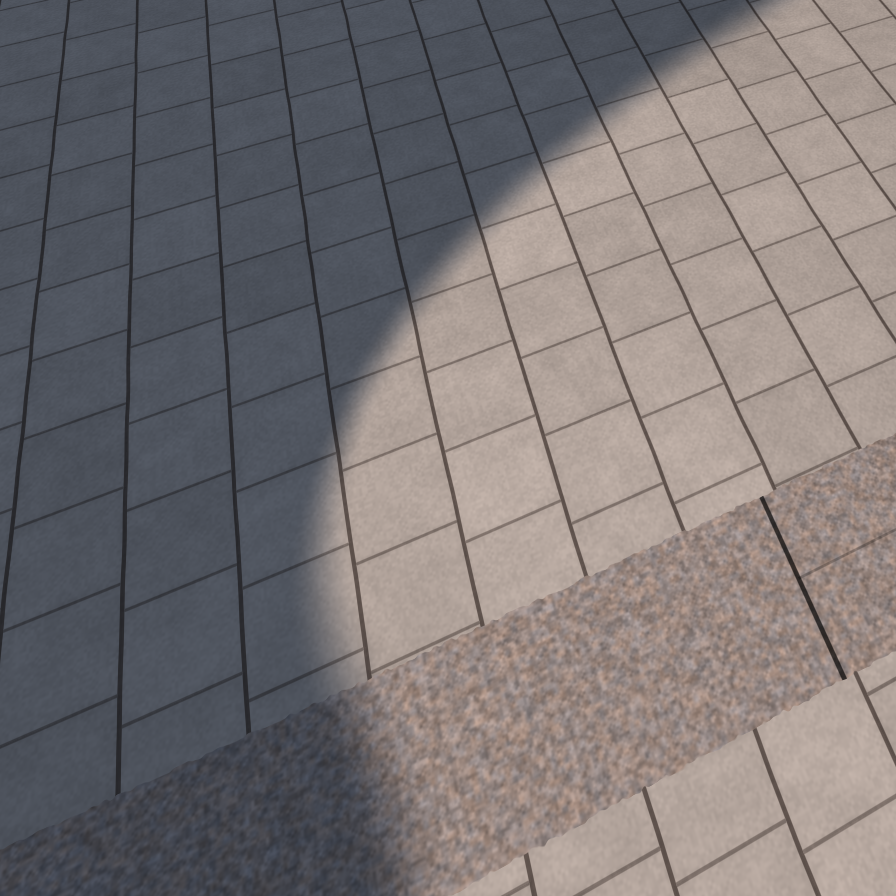
A Shadertoy shader for this texture:

```glsl
// Quarter-bond stone paving in perspective, crossed by a granite band and a soft curved shadow.

// Perspective: canvas (x, y, 1) to paving units, one unit per slab
const vec3 ACROSS = vec3(13.039, -1.412, 0.406);
const vec3 ALONG = vec3(-6.048, 12.979, -0.659);
const vec3 DEPTH = vec3(-0.017, -1.085, 2.085);

// Layout in paving units
const float BOND_STEP = 0.25;
const float BOND_PHASE = 0.22;
const float LONG_JOINT = 0.019;
const float CROSS_JOINT = 0.015;
const float BAND_BOTTOM = -1.78;
const float BAND_JOINT_U = 6.84;
const float BAND_SEAM_V = -0.86;
const float LOWER_SHIFT = 0.05;

// Colours and wear
const vec3 SLAB = vec3(0.705, 0.648, 0.615);
const vec3 GRANITE = vec3(0.595, 0.530, 0.505);
const vec3 SHADOW_TINT = vec3(0.435, 0.505, 0.595);
const vec3 JOINT_TINT = vec3(0.54, 0.51, 0.50);
const float SLAB_VARIATION = 0.07;
const float BLOTCH = 0.11;
const float SLAB_GRAIN = 0.08;
const float GRANITE_GRAIN = 0.50;

// Shadow outline in canvas units
const float SHADOW_WAIST_Y = 0.375;
const float SHADOW_WAIST_X = 0.359;
const float SHADOW_CURVE = 1.30;
const float SHADOW_FOOT = 0.098;

float hash(vec2 p) {
    return fract(sin(dot(p, vec2(127.1, 311.7))) * 43758.55);
}

float noise(vec2 p) {
    vec2 i = floor(p), f = fract(p);
    f = f * f * (3.0 - 2.0 * f);
    return mix(mix(hash(i), hash(i + vec2(1, 0)), f.x),
               mix(hash(i + vec2(0, 1)), hash(i + vec2(1, 1)), f.x), f.y);
}

float fbm(vec2 p) {
    float sum = 0.0, gain = 0.5;
    for (int i = 0; i < 4; i++) {
        sum += gain * noise(p);
        p = p * 2.03 + 17.3;
        gain *= 0.5;
    }
    return sum / 0.9375;
}

float line(float d, float halfWidth, float aa) {
    return 1.0 - smoothstep(halfWidth - aa, halfWidth + aa, abs(d));
}

float nearestInteger(float x) {
    return fract(x + 0.5) - 0.5;
}

// Slabs shift by a quarter of their length from one column to the next
vec3 slabs(vec2 st, vec2 aa) {
    st.x += 0.012 * (noise(st * 2.3) - 0.5);
    float column = floor(st.x);
    float row = st.y + BOND_STEP * column + BOND_PHASE;
    row += 0.05 * (hash(vec2(column, 4.0)) - 0.5);
    float tone = hash(vec2(column, floor(row))) - 0.5;

    float dLong = nearestInteger(st.x), dCross = nearestInteger(row);
    float joint = max(line(dLong, LONG_JOINT, aa.x),
                      0.62 * line(dCross, CROSS_JOINT, aa.y));
    float edgeDirt = exp(-28.0 * min(abs(dLong), abs(dCross)));

    float shade = 1.0 + SLAB_VARIATION * tone - 0.05 * edgeDirt;
    shade += BLOTCH * (fbm(st * 4.0 + tone * 30.0) - 0.5);
    shade += SLAB_GRAIN * (noise(st * vec2(38.0, 34.0)) - 0.5);
    return SLAB * shade * mix(vec3(1.0), JOINT_TINT, joint);
}

// Speckled granite with one open joint and a faint seam to its right
vec3 granite(vec2 st, vec2 aa) {
    float speckle = 0.6 * noise(st * 23.0) + 0.4 * noise(st * 43.0 + 9.0) - 0.5;
    float warmth = noise(st * 19.0 + 40.0) - 0.5;
    vec3 color = GRANITE * (1.0 + GRANITE_GRAIN * speckle);
    color *= 1.0 + warmth * vec3(0.10, 0.0, -0.10);
    float seam = line(st.y - BAND_SEAM_V, 0.012, aa.y) * step(BAND_JOINT_U, st.x);
    float openJoint = line(st.x - BAND_JOINT_U, 0.022, aa.x);
    return color * (1.0 - 0.25 * seam) * (1.0 - 0.68 * openJoint);
}

// Parabola above the waist, easing to a straight edge below it
float shadowMask(vec2 p) {
    float h = p.y - SHADOW_WAIST_Y;
    float curve = h > 0.0 ? SHADOW_CURVE * h * h
                          : SHADOW_FOOT * smoothstep(0.0, 0.375, -h);
    float slope = 2.0 * SHADOW_CURVE * max(h, 0.0);
    float d = (p.x - SHADOW_WAIST_X - curve) / sqrt(1.0 + slope * slope);
    float softness = mix(0.060, 0.024, smoothstep(0.15, 0.55, p.y));
    return 1.0 - smoothstep(-softness, softness, d);
}

void mainImage(out vec4 fragColor, in vec2 fragCoord) {
    vec2 p = fragCoord / iResolution.xy;
    vec3 q = vec3(p, 1.0);
    vec2 st = vec2(dot(ACROSS, q), dot(ALONG, q)) / dot(DEPTH, q);
    vec2 aa = 0.6 * fwidth(st);

    // Granite band between the two fields of slabs
    float edge = st.y + 0.035 * (noise(st * 21.0) - 0.5);
    float band = smoothstep(-aa.y, aa.y, edge - BAND_BOTTOM) * smoothstep(-aa.y, aa.y, -edge);
    vec2 slabSt = st + vec2(LOWER_SHIFT * step(st.y, -1.0), 0.0);
    vec3 color = mix(slabs(slabSt, aa), granite(st, aa), band);

    // Light: cool shadow, slight falloff to the far right
    color *= mix(vec3(1.0), SHADOW_TINT, shadowMask(p));
    color *= 1.0 - 0.08 * smoothstep(0.6, 1.3, p.x * p.y + 0.3);
    fragColor = vec4(color, 1.0);
}
```
